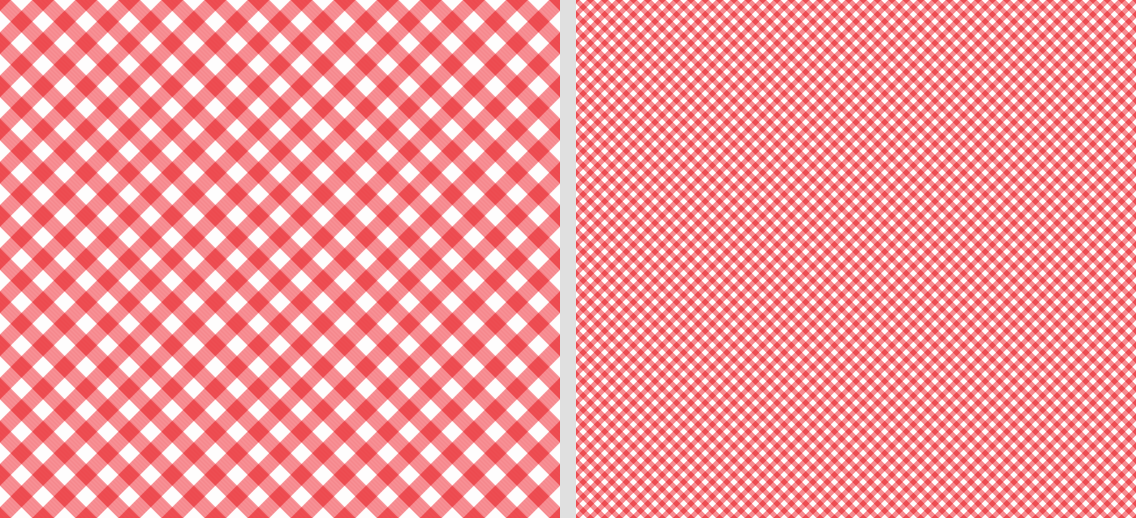
Left: one tile. Right: repeated 3 by 3.
Reproduce this pattern procedurally as a Shadertoy shader.

```glsl
// Diagonal gingham cloth: two crossing sets of slanted bands on white.
// One band gives pink, two overlapping bands give red; a faint twill hatch
// runs through the dyed areas. Whole repeat counts make the cloth tile.

#define REPEATS vec2(13.0, 12.0)
#define BAND_WIDTH 0.505
#define EDGE_SOFTNESS 0.75
#define THREADS 10.0
#define TWILL_DEPTH 0.022
#define WHITE vec3(0.995, 0.993, 0.993)
#define PINK vec3(0.965, 0.55, 0.57)
#define RED vec3(0.93, 0.298, 0.318)

const float TAU = 6.2831853;

// Coverage of bands centred on the integers, for both diagonals at once.
vec2 bandCoverage(vec2 diagonal, float soft) {
    vec2 fromCentre = abs(fract(diagonal + 0.5) - 0.5);
    float halfWidth = 0.5 * BAND_WIDTH;
    return 1.0 - smoothstep(halfWidth - soft, halfWidth + soft, fromCentre);
}

void mainImage(out vec4 fragColor, in vec2 fragCoord) {
    vec2 cell = fragCoord / iResolution.xy * REPEATS;
    vec2 diagonal = vec2(cell.x + cell.y, cell.x - cell.y);
    float pixel = length(REPEATS / iResolution.xy);

    // Crossing bands
    vec2 band = bandCoverage(diagonal, EDGE_SOFTNESS * pixel);
    vec3 color = mix(mix(WHITE, PINK, band.x), mix(PINK, RED, band.x), band.y);

    // Twill hatch, faded out where the threads are too fine to resolve
    float resolved = 1.0 - smoothstep(0.25, 0.5, pixel * THREADS);
    float twill = sin(TAU * THREADS * diagonal.x) * TWILL_DEPTH * resolved;
    float dyed = max(band.x, band.y) * (1.0 - 0.6 * band.x * band.y);
    color += twill * dyed * vec3(0.2, 1.0, 1.0);

    fragColor = vec4(clamp(color, 0.0, 1.0), 1.0);
}
```
